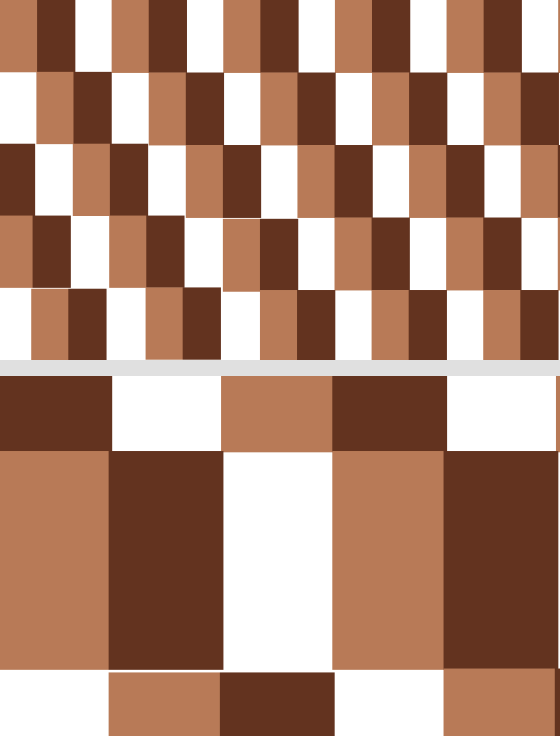
Top, the full canvas; bottom, a detail of the centre.
Reproduce this pattern procedurally as a Shadertoy shader.

```glsl
// Stepped rows of two-tone blocks on white, five repeats across and five rows.
// Each row slides right by one stripe; blocks are antialiased boxes in a loop,
// and the left columns drift a little, with a few slipped blocks leaving gaps.
// Lengths are in units of the canvas height.
#define ROWS 5
#define COLUMN_PITCH 0.3101
#define ROW_PITCH 0.2014
#define ROW_SHIFT 0.1030
#define TAN_WIDTH 0.1030
#define BLOCK_WIDTH 0.2093
#define DRIFT vec2(0.0019, 0.0018)
#define SLIP 0.0036
#define OVERLAP 0.0012
#define TAN vec3(0.72, 0.48, 0.34)
#define BROWN vec3(0.39, 0.20, 0.12)
#define PAPER vec3(1.0)

// Smooth coverage past an edge, one pixel wide
float pastEdge(float distanceInside, float pixel) {
    return clamp(distanceInside / pixel + 0.5, 0.0, 1.0);
}

float boxCoverage(vec2 p, vec2 size, float pixel) {
    return pastEdge(p.x, pixel) * pastEdge(size.x - p.x, pixel)
         * pastEdge(p.y, pixel) * pastEdge(size.y - p.y, pixel);
}

// Upper left corner of a block, with y running downward
vec2 blockCorner(float column, float row) {
    vec2 corner = vec2(column * COLUMN_PITCH + row * ROW_SHIFT, row * ROW_PITCH);
    // Columns at the left lean further left and sit slightly higher
    corner.x -= DRIFT.x * max(1.0 - column, 0.0) * row;
    corner.y -= column < 0.5 ? DRIFT.y * row : 0.0;
    // Slipped blocks in the lower rows open a thin gap above them
    bool slipped = row > 2.5 && abs(column - (7.0 - 2.0 * row)) < 0.5;
    corner.y += slipped ? SLIP : 0.0;
    return corner;
}

void mainImage(out vec4 fragColor, in vec2 fragCoord) {
    float pixel = 1.0 / iResolution.y;
    vec2 p = vec2(fragCoord.x, iResolution.y - fragCoord.y) * pixel;
    int lastColumn = int(ceil(iResolution.x * pixel / COLUMN_PITCH));
    vec3 color = PAPER;

    for (int row = 0; row < ROWS; row++) {
        for (int column = -2; column <= lastColumn; column++) {
            float c = float(column);
            vec2 local = p - blockCorner(c, float(row));
            // Rows meet with a slight overlap so no seam shows
            float height = ROW_PITCH + OVERLAP - (column < 1 ? DRIFT.y : 0.0);
            vec3 stripes = mix(TAN, BROWN, pastEdge(local.x - TAN_WIDTH, pixel));
            color = mix(color, stripes,
                        boxCoverage(local, vec2(BLOCK_WIDTH, height), pixel));
        }
    }
    fragColor = vec4(color, 1.0);
}
```
